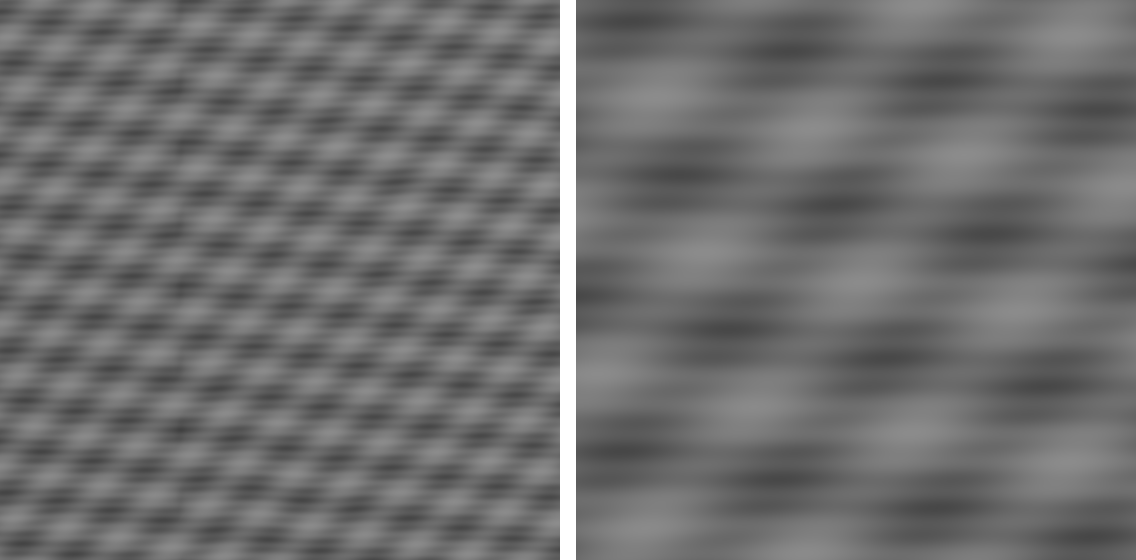
Left, the full canvas; right, a detail of the centre.
Write a WebGL 2 fragment shader that draws this pattern.

```glsl
#version 300 es
precision highp float;
// Soft grey lattice of slanted oval bumps, made by summing two plane waves.
// A finer, nearly level ripple crosses the gaps; slow noise, a slight light
// falloff and one faint upright crease vary the repeats.

uniform vec2 u_resolution;
out vec4 fragColor;

const float TAU = 6.2831853;
const vec2 BUMP_CENTRE = vec2(0.449, 0.9375);
const vec2 ACROSS_FREQ = vec2(9.208, -8.018);  // cycles per canvas
const vec2 DOWN_FREQ = vec2(2.148, 11.70);
const vec3 MID_GREY = vec3(0.423);

float hash(vec2 p) {
    return fract(sin(dot(p, vec2(127.1, 311.7))) * 43758.5453);
}

// Smooth value noise in the range -1 to 1
float noise(vec2 p) {
    vec2 cell = floor(p);
    vec2 f = fract(p);
    f = f * f * (3.0 - 2.0 * f);
    float low = mix(hash(cell), hash(cell + vec2(1.0, 0.0)), f.x);
    float high = mix(hash(cell + vec2(0.0, 1.0)), hash(cell + 1.0), f.x);
    return mix(low, high, f.y) * 2.0 - 1.0;
}

float wave(float cycles) {
    return cos(TAU * cycles);
}

// Broad bumps from two crossing waves
float bumps(vec2 phase) {
    return 0.053 * wave(phase.x) + 0.061 * wave(phase.y);
}

// Fine ripple locked to the lattice, strongest in the dark gaps
float ripple(vec2 phase, float wobble) {
    float gap = 0.5 - 0.25 * (wave(phase.x) + wave(phase.y));
    return mix(0.008, 0.027, gap) * wave(4.0 * phase.y - phase.x + wobble);
}

// Narrow vertical flaw, visible only between neighbouring bumps
float crease(vec2 p, float column, float width, float acrossPhase) {
    float d = (p.x - column) / width;
    return exp(-d * d) * max(0.0, -wave(acrossPhase));
}

void main() {
    vec2 p = gl_FragCoord.xy / u_resolution;

    // Lattice phase, bent very slightly by slow noise
    vec2 q = p - BUMP_CENTRE;
    vec2 phase = vec2(dot(q, ACROSS_FREQ), dot(q, DOWN_FREQ));
    phase += 0.025 * vec2(noise(p * 9.0), noise(p * 9.0 + 31.0));

    float tone = bumps(phase);
    tone += ripple(phase, 0.12 * noise(p * vec2(5.0, 14.0) + 7.0));
    tone -= 0.025 * crease(p, 0.322, 0.009, phase.x);

    // Uneven light and faint level streaks
    tone += 0.014 * (p.x + p.y - 1.0);
    tone += 0.006 * noise(p * vec2(8.0, 70.0) + 53.0);

    fragColor = vec4(MID_GREY + tone, 1.0);
}
```
